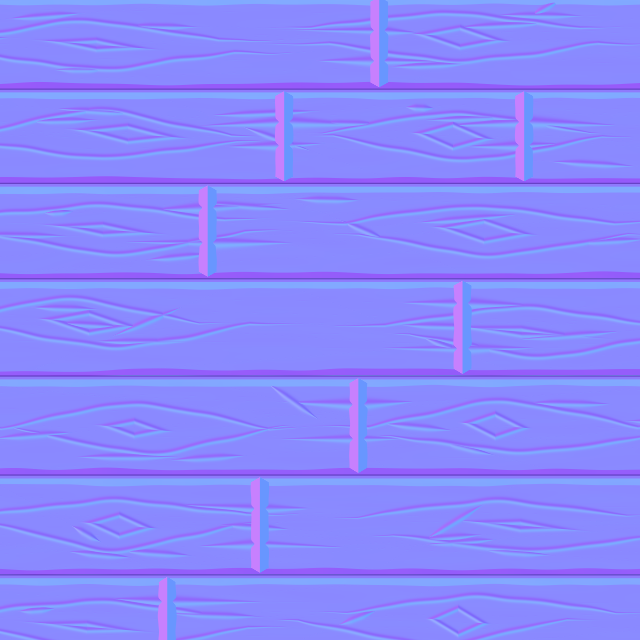
Write a WebGL 1 fragment shader that draws this texture map.

```glsl
precision highp float;
// Tangent-space normal map of carved wooden planks in staggered rows.
// A height field of bevels, grain lines, knots and cracks is differentiated
// across each pixel; mitred end joints and dark seams are laid on top.

uniform vec2 u_resolution;

const float ROW_PITCH = 0.1513;
const float FIRST_SEAM = 0.1393;      // distance of first seam from the top
const float SEAM_HALF = 0.001;
const float LIP = 0.005;              // flat strip under each seam
const float TOP_BEVEL = 0.0155;
const float BOTTOM_BEVEL = 0.009;
const float TOP_SLOPE = 0.12;
const float BOTTOM_SLOPE = 0.18;
const float JOINT_HALF = 0.0138;
const float GROOVE_SLOPE = 0.16;
const float GRAIN_WIDTH = 0.0034;
const float CRACK_WIDTH = 0.0075;
const float KNOT_SPACING = 0.57;
const vec2 JOINT_LEFT = vec2(0.23, -0.04);
const vec2 JOINT_RIGHT = vec2(-0.12, 0.05);
const vec3 FLAT_COLOR = vec3(0.54, 0.54, 1.0);
const vec3 LIP_COLOR = vec3(0.56, 0.48, 0.99);
const vec3 SEAM_COLOR = vec3(0.40, 0.26, 0.78);

float hash(vec2 p) {
  return fract(sin(dot(p, vec2(127.1, 311.7))) * 43758.55);
}

// Random value in -1..1 for a feature of a row
float vary(float row, float feature) {
  return 2.0 * hash(vec2(row + 3.0, feature)) - 1.0;
}

float cornerRamp(vec2 cell, vec2 offset) {
  float a = 6.2832 * hash(cell);
  return dot(vec2(cos(a), sin(a)), offset);
}

float gradientNoise(vec2 p) {
  vec2 i = floor(p), f = fract(p);
  vec2 u = f * f * f * (f * (f * 6.0 - 15.0) + 10.0);
  vec2 e = vec2(1.0, 0.0);
  return mix(mix(cornerRamp(i, f), cornerRamp(i + e.xy, f - e.xy), u.x),
             mix(cornerRamp(i + e.yx, f - e.yx), cornerRamp(i + e.xx, f - e.xx), u.x), u.y);
}

// Row index, distance below its top seam, distance above its bottom seam
vec3 plankRow(float y) {
  float s = (1.0 - y - FIRST_SEAM) / ROW_PITCH;
  s += 0.043 * sin(0.7 * s);
  return vec3(floor(s) + 1.0, fract(s) * ROW_PITCH, (1.0 - fract(s)) * ROW_PITCH);
}

// Signed horizontal distance to the nearest end joint
float jointOffset(float row, float x) {
  float t = row - 3.0;
  float joint = row < 2.5 ? 0.5925 - row * (0.163 - 0.0145 * row)
                          : 0.7227 - t * (0.1673 - 0.0045 * t);
  float d = x - joint, second = x - 0.819;
  return abs(row - 1.0) < 0.5 && abs(second) < abs(d) ? second : d;
}

float crackHeight(float row, float k) {
  return 0.05 * k - 0.025 + 0.012 * vary(row, 70.0 + k);
}

float groove(float d, float width) {
  float w = max(width, 0.0001);
  return -GROOVE_SLOPE * w * exp(-d * d / (w * w));
}

// Knot, two lines bowing around it, and loose strokes
float grain(vec2 q, float row) {
  float h = 0.0;
  for (int i = 0; i < 2; i++) {
    float id = 20.0 * float(i);
    vec2 c = q - vec2(0.2 + KNOT_SPACING * float(i) + 0.075 * vary(row, id), 0.008 * vary(row, id + 1.0));
    vec2 size = vec2(0.052 + 0.014 * vary(row, id + 2.0), 0.012 + 0.008 * vary(row, id + 3.0));
    float knot = (abs(c.x) / size.x + abs(c.y + 0.08 * c.x) / size.y - 1.0) * size.y;
    h = min(h, groove(knot, GRAIN_WIDTH));
    for (int k = 0; k < 2; k++) {
      float f = id + 4.0 + 2.0 * float(k), side = 1.0 - 2.0 * float(k);
      float x = c.x - 0.05 * vary(row, f);
      float bow = max(0.0, 1.1 - sqrt(x * x * 27.0 + 0.02));
      float line = side * (0.006 + 0.034 * bow) + 0.012 * vary(row, f + 1.0) * (1.0 - bow)
                 + 0.005 * gradientNoise(vec2(x * 13.0, row * 5.3 + f));
      float taper = 1.0 - smoothstep(0.12, 0.3 + 0.05 * vary(row, f + 0.5), abs(x));
      h = min(h, groove(c.y - line, GRAIN_WIDTH * taper));
    }
    for (int k = 0; k < 4; k++) {
      float f = id + 9.0 + float(k), steep = step(2.5, float(k));
      float x = c.x - 0.27 * vary(row, f);
      float slope = vary(row, f + 0.3) * mix(0.1, 0.75, steep);
      float reach = mix(0.075, 0.045, steep) + 0.02 * vary(row, f + 0.6);
      float y = c.y - 0.05 * vary(row, f + 0.8) - slope * x;
      float taper = 1.0 - smoothstep(0.2, 1.0, abs(x) / reach);
      h = min(h, groove(y / sqrt(1.0 + slope * slope), 1.1 * GRAIN_WIDTH * taper));
    }
  }
  return h;
}

float height(vec2 p) {
  vec3 plank = plankRow(p.y);
  float row = plank.x, y = 0.5 * ROW_PITCH - plank.y;
  // Bevels with hand-cut edges
  float top = TOP_BEVEL + 0.004 * gradientNoise(vec2(p.x * 11.0, row * 3.7));
  float bottom = BOTTOM_BEVEL + 0.006 * gradientNoise(vec2(p.x * 9.0, row * 2.3 + 40.5));
  float h = -TOP_SLOPE * clamp(top - plank.y, 0.0, top - LIP);
  h = min(h, -BOTTOM_SLOPE * max(0.0, bottom - plank.z));
  h = min(h, grain(vec2(p.x, y), row));
  // Wedge cracks running out from the joints
  float dx = jointOffset(row, p.x);
  for (int k = 0; k < 2; k++) {
    float f = 80.0 + float(k) + 4.0 * step(0.0, dx);
    float taper = max(0.0, 1.0 - abs(dx) / (0.11 + 0.05 * vary(row, f)));
    float d = y - crackHeight(row, float(k)) - 0.06 * vary(row, f + 0.5) * dx;
    h = min(h, groove(d, CRACK_WIDTH * taper * (0.75 + 0.25 * vary(row, f + 0.2))));
  }
  return h + 0.00012 * gradientNoise(p * vec2(7.0, 38.0));
}

void main() {
  vec2 p = gl_FragCoord.xy / u_resolution, px = 1.0 / u_resolution;
  vec2 ex = vec2(0.5 * px.x, 0.0), ey = vec2(0.0, 0.5 * px.y);
  vec2 tilt = vec2(height(p - ex) - height(p + ex), height(p - ey) - height(p + ey)) / px;

  // End joint: two facets meeting in a crease, pointed at both ends
  vec3 plank = plankRow(p.y);
  float dx = jointOffset(plank.x, p.x), edge = min(plank.y, plank.z);
  float halfWidth = JOINT_HALF + 0.002 * gradientNoise(vec2(p.y * 40.0, plank.x));
  for (int k = 0; k < 2; k++) {
    float d = (0.5 * ROW_PITCH - plank.y - crackHeight(plank.x, float(k))) / 0.004;
    halfWidth -= 0.005 * exp(-d * d);
  }
  halfWidth *= clamp((edge - 0.003) / 0.008, 0.0, 1.0);
  float joint = clamp((halfWidth - abs(dx)) / px.x + 0.5, 0.0, 1.0) * step(0.003, edge);
  tilt = mix(tilt, mix(JOINT_LEFT, JOINT_RIGHT, clamp(dx / px.x + 0.5, 0.0, 1.0)), joint);

  // Tilt to colour, then lip and seam
  tilt = clamp(tilt, -0.26, 0.26);
  vec3 color = FLAT_COLOR + vec3(tilt.x - 0.25 * tilt.y, tilt.y, -0.1 * max(-tilt.y, 0.0));
  color = mix(color, LIP_COLOR, clamp((LIP - plank.y) / px.y + 0.5, 0.0, 1.0) * (1.0 - joint));
  color = mix(color, SEAM_COLOR, clamp((SEAM_HALF - edge) / px.y + 0.5, 0.0, 1.0));
  gl_FragColor = vec4(clamp(color, 0.0, 1.0), 1.0);
}
```
